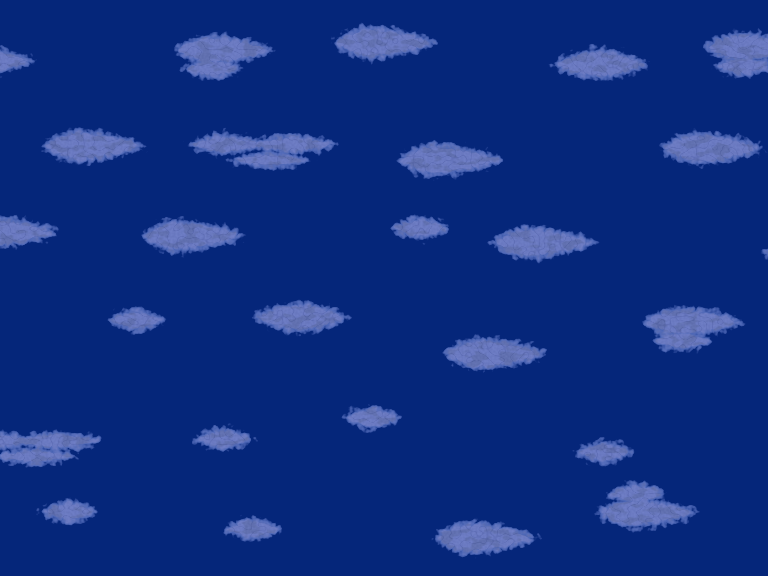
Write a WebGL 2 fragment shader that draws this pattern.

```glsl
#version 300 es
precision highp float;
// Small lens-shaped lavender clouds scattered over a flat deep blue sky.

uniform vec2 u_resolution;
out vec4 fragColor;

vec2 hash2(vec2 p) {
    vec3 q = fract(p.xyx * vec3(0.1031, 0.1030, 0.0973));
    q += dot(q, q.yzx + 33.33);
    return fract((q.xx + q.yz) * q.zy);
}

float gradientDot(vec2 corner, vec2 offset) {
    float angle = 6.2832 * hash2(corner + 57.0).x;
    return dot(vec2(cos(angle), sin(angle)), offset);
}

float gradientNoise(vec2 p) {
    vec2 i = floor(p), f = fract(p);
    vec2 u = f * f * f * (f * (f * 6.0 - 15.0) + 10.0);
    vec2 e = vec2(1.0, 0.0);
    float low = mix(gradientDot(i, f), gradientDot(i + e, f - e), u.x);
    float high = mix(gradientDot(i + e.yx, f - e.yx), gradientDot(i + 1.0, f - 1.0), u.x);
    return mix(low, high, u.y);
}

// Approximate distance into a pointed lens: positive inside.
// Skew moves the thickest part off centre.
float lens(vec2 q, vec2 radius, float skew) {
    q.x += skew * radius.x;
    radius.x *= 1.0 + skew * sign(q.x);
    vec2 n = abs(q) / radius + 1e-4;
    float level = 1.0 - pow(n.x, 1.4) - pow(n.y, 1.6);
    vec2 slope = vec2(1.4 * pow(n.x, 0.4), 1.6 * pow(n.y, 0.6)) / radius;
    return level / max(length(slope), 0.6 / radius.y);
}

// One cloud made of one, two or three lenses.
float cloud(vec2 q, float kind, float side) {
    if (kind < 0.22) return lens(q, vec2(0.051, 0.022), 0.0);
    if (kind < 0.5) return lens(q, vec2(0.083, 0.029), 0.0);
    if (kind < 0.72) return lens(q, vec2(0.090, 0.031), 0.33);
    if (kind < 0.86) {
        float large = lens(q, vec2(0.088, 0.029), 0.3);
        return max(large, lens(q - vec2(-0.02, 0.032 * side), vec2(0.052, 0.021), 0.0));
    }
    float top = max(lens(q - vec2(-0.055, 0.01), vec2(0.075, 0.020), 0.25),
                    lens(q - vec2(0.050, 0.01), vec2(0.080, 0.019), 0.0));
    return max(top, lens(q - vec2(0.012, -0.017), vec2(0.072, 0.017), 0.0));
}

// Nearest cloud on a staggered, jittered grid.
float cloudField(vec2 p) {
    vec2 cellSize = vec2(1.0 / 3.0, 1.0 / 6.0);
    float depth = -1.0;
    float row = floor(p.y / cellSize.y);
    for (float j = -1.0; j <= 1.0; j++) {
        float y = row + j;
        float shift = 0.5 * mod(y, 2.0);
        float column = floor(p.x / cellSize.x - shift);
        for (float i = -1.0; i <= 1.0; i++) {
            vec2 cell = vec2(column + i, y);
            vec2 jitter = (hash2(cell + 11.0) - 0.5) * vec2(0.15, 0.07);
            vec2 centre = (cell + vec2(0.5 + shift, 0.5)) * cellSize + jitter;
            vec2 pick = hash2(cell + 83.0);
            depth = max(depth, cloud(p - centre, pick.x, pick.y < 0.5 ? -1.0 : 1.0));
        }
    }
    return depth;
}

void main() {
    vec2 p = gl_FragCoord.xy / u_resolution.y;
    float pixel = 1.0 / u_resolution.y;

    // Billowed outline with a finer ragged edge
    float billow = abs(gradientNoise(p * vec2(55.0, 70.0)));
    float depth = cloudField(p) + (billow - 0.19) * 0.017;
    depth += 0.004 * gradientNoise(p * 190.0);

    // Bluish rim, lavender body, greyer streaks and soft creases
    vec3 color = mix(vec3(0.19, 0.30, 0.62), vec3(0.31, 0.41, 0.72), smoothstep(0.0, 0.005, depth));
    float body = smoothstep(0.003, 0.011, depth);
    float streak = gradientNoise(p * vec2(38.0, 75.0) + 9.0)
                 + 0.5 * gradientNoise(p * vec2(90.0, 160.0));
    vec3 inner = mix(vec3(0.42, 0.48, 0.76), vec3(0.38, 0.44, 0.69), smoothstep(-0.1, 0.25, streak));
    inner -= 0.04 * (1.0 - smoothstep(0.0, 0.09, billow));
    inner += 0.03 * gradientNoise(p * 240.0);
    color = mix(color, inner, body);

    // Clouds over the sky
    float cover = smoothstep(-pixel, pixel, depth);
    fragColor = vec4(mix(vec3(0.02, 0.15, 0.48), color, cover), 1.0);
}
```
